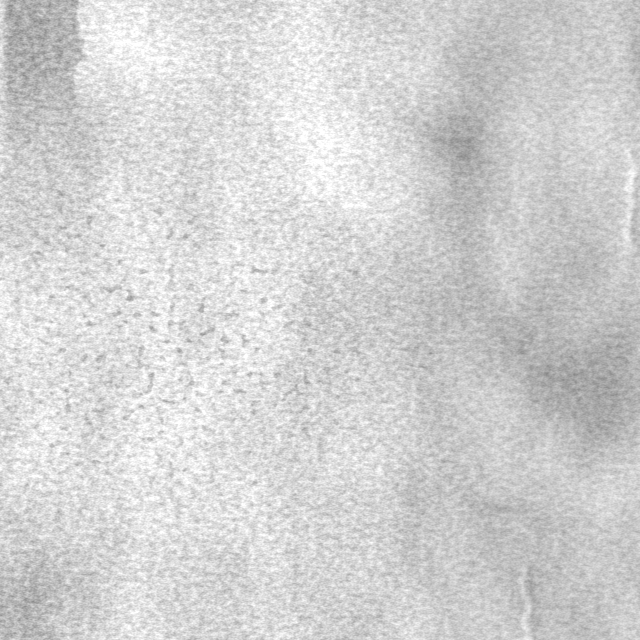
Give the GLSL for this texture, as a Shadertoy shader.

```glsl
const float BASE_TONE = 0.862;
const float RIGHT_SHADE = 0.06;
const float CLOUD_CONTRAST = 0.10;
const float GRAIN_CONTRAST = 0.15;
const float SPECKLE_DEPTH = 0.17;
const float STRIP_DEPTH = 0.18;
const float DRIP_LIGHT = 0.10;
const float STAIN_WARP = 0.07;
const vec2 CLOUD_SCALE = vec2(7.0, 4.5);
const vec2 GRAIN_SCALE = vec2(76.0, 118.0);
const vec2 SPECKLE_SCALE = vec2(62.0, 74.0);

// Soft stains: centre xy, radii zw, and the tone each one adds
const int STAINS = 11;
const vec4 STAIN_SHAPE[STAINS] = vec4[STAINS](
    vec4(0.92, 0.40, 0.09, 0.13), vec4(0.73, 0.80, 0.05, 0.07),
    vec4(0.72, 0.60, 0.08, 0.20), vec4(0.80, 0.23, 0.06, 0.02),
    vec4(0.63, 0.40, 0.20, 0.25), vec4(0.02, 0.02, 0.12, 0.15),
    vec4(0.99, 0.90, 0.05, 0.10), vec4(0.70, 0.10, 0.10, 0.12),
    vec4(0.20, 0.92, 0.08, 0.12), vec4(0.48, 0.78, 0.09, 0.20),
    vec4(0.33, 0.38, 0.16, 0.25));
const float STAIN_TONE[STAINS] = float[STAINS](
    -0.16, -0.12, -0.07, -0.09, -0.03, -0.10, -0.06, -0.05, 0.10, 0.08, 0.05);

// Unit gradient from an integer hash
vec2 gradientAt(ivec2 cell) {
    uint h = uint(cell.x) * 1597334677u ^ uint(cell.y) * 3812015801u;
    h = (h ^ (h >> 15)) * 2246822519u;
    h = (h ^ (h >> 13)) * 3266489917u;
    h ^= h >> 16;
    float angle = float(h & 65535u) / 65536.0 * 6.28318;
    return vec2(cos(angle), sin(angle));
}

float gradientNoise(vec2 p) {
    ivec2 cell = ivec2(floor(p));
    vec2 f = fract(p);
    vec2 u = f * f * f * (f * (f * 6.0 - 15.0) + 10.0);
    float a = dot(gradientAt(cell), f);
    float b = dot(gradientAt(cell + ivec2(1, 0)), f - vec2(1, 0));
    float c = dot(gradientAt(cell + ivec2(0, 1)), f - vec2(0, 1));
    float d = dot(gradientAt(cell + ivec2(1, 1)), f - vec2(1, 1));
    return mix(mix(a, b, u.x), mix(c, d, u.x), u.y);
}

// Layered noise, turned at each octave to hide the lattice
float layeredNoise(vec2 p, int octaves, float gain) {
    float sum = 0.0, weight = 1.0;
    for (int i = 0; i < octaves; i++) {
        sum += weight * gradientNoise(p);
        p = mat2(0.98, 0.2, -0.2, 0.98) * p * 1.93 + 17.3;
        weight *= gain;
    }
    return sum;
}

float stains(vec2 p) {
    float tone = 0.0;
    for (int i = 0; i < STAINS; i++) {
        vec2 q = (p - STAIN_SHAPE[i].xy) / STAIN_SHAPE[i].zw;
        tone += STAIN_TONE[i] * exp(-dot(q, q));
    }
    return tone;
}

// Dark wash in the upper left, with a crisp edge that slants away below
float strip(vec2 p, float wobble) {
    float edge = 0.125 + 0.35 * max(0.83 - p.y, 0.0) + 0.025 * wobble;
    float inside = smoothstep(0.0, 0.018, p.x) * (1.0 - smoothstep(edge - 0.012, edge + 0.006, p.x));
    return inside * mix(0.25, 1.0, smoothstep(0.76, 0.92, p.y)) * smoothstep(0.58, 0.78, p.y);
}

// Narrow pale run with a shaded side
float drip(vec2 p, vec2 centre, float halfLength, float wobble) {
    float x = (p.x - centre.x - 0.012 * wobble) / 0.007;
    float span = 1.0 - smoothstep(halfLength * 0.6, halfLength, abs(p.y - centre.y));
    return span * (exp(-x * x) - 0.6 * exp(-(x - 2.0) * (x - 2.0)));
}

void mainImage(out vec4 fragColor, in vec2 fragCoord) {
    vec2 p = fragCoord / iResolution.xy;

    // Broad washes
    vec2 warp = vec2(layeredNoise(p * 6.0 + 3.7, 4, 0.55), layeredNoise(p * 6.0 + 41.2, 4, 0.55));
    float rightSide = smoothstep(0.48, 0.8, p.x);
    float tone = BASE_TONE - RIGHT_SHADE * rightSide;
    tone += stains(p + STAIN_WARP * warp);
    tone += CLOUD_CONTRAST * layeredNoise(p * CLOUD_SCALE + 9.1, 5, 0.55);
    float wobble = layeredNoise(p * 22.0 + 5.3, 3, 0.6);
    tone -= STRIP_DEPTH * strip(p, wobble);
    tone += DRIP_LIGHT * drip(p, vec2(0.982, 0.69), 0.10, wobble);
    tone += DRIP_LIGHT * drip(p, vec2(0.820, 0.04), 0.10, wobble);

    // Pigment specks, thickest across the left and middle
    vec2 fromCore = (p - vec2(0.25, 0.46)) / vec2(0.42, 0.27);
    float density = exp(-dot(fromCore, fromCore)) + 0.2 * warp.x;
    float pits = layeredNoise(p * SPECKLE_SCALE + 71.9, 2, 0.5);
    tone -= SPECKLE_DEPTH * clamp(density, 0.0, 1.0) * smoothstep(0.14, 0.55, pits);

    // Fine paper tooth
    float tooth = layeredNoise(p * GRAIN_SCALE + 27.4, 3, 0.85);
    tone += GRAIN_CONTRAST * mix(1.0, 0.68, rightSide) * tooth;

    fragColor = vec4(vec3(clamp(tone, 0.0, 1.0)), 1.0);
}
```
